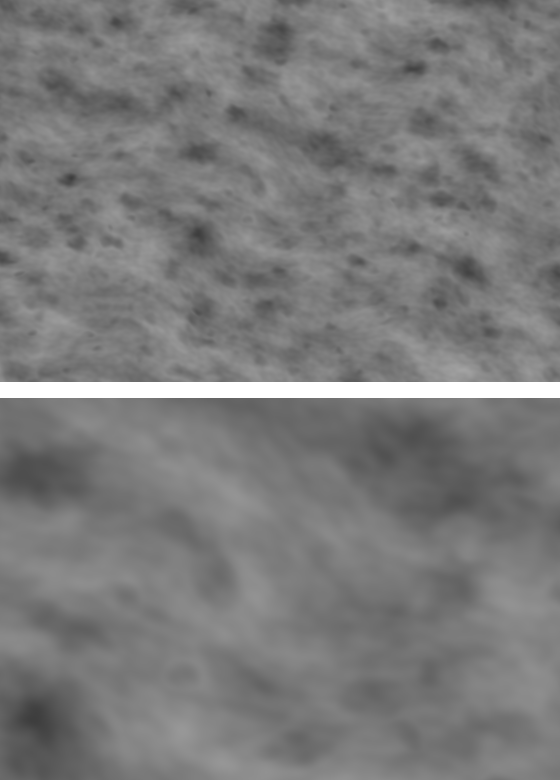
Top, the full canvas; bottom, a detail of the centre.
This texture is drawn by a Shadertoy shader. Its source:

```glsl
// Soft grey weathered relief: slanted, stretched streaks from layered
// gradient noise, meandered by sines, with soft dark pits scattered
// by cellular loops at two sizes.

const float BASE_GREY = 0.502;
const float STREAK_CONTRAST = 0.135;
const float SLANT = -0.27;   // streak direction in radians
const int OCTAVES = 5;

vec3 hash3(vec2 cell, float seed) {
    vec3 h = fract(vec3(cell.xyx + seed) * vec3(0.1031, 0.1030, 0.0973));
    h += dot(h, h.yzx + 33.33);
    return fract((h.xxy + h.yzz) * h.zyx);
}

// Slope contribution of one lattice corner
float corner(vec2 cell, vec2 offset, float seed) {
    float angle = 6.2832 * hash3(cell, seed).x;
    return dot(vec2(cos(angle), sin(angle)), offset);
}

float gradientNoise(vec2 p, float seed) {
    vec2 i = floor(p), f = p - i;
    vec2 u = f * f * f * (f * (f * 6.0 - 15.0) + 10.0);
    vec2 e = vec2(1.0, 0.0);
    float low = mix(corner(i, f, seed), corner(i + e, f - e, seed), u.x);
    float high = mix(corner(i + e.yx, f - e.yx, seed),
                     corner(i + e.xx, f - e.xx, seed), u.x);
    return mix(low, high, u.y);
}

// Octaves grow rounder as they get finer
float streaks(vec2 p, vec2 frequency) {
    float sum = 0.0, amplitude = 1.0;
    for (int k = 0; k < OCTAVES; k++) {
        sum += amplitude * gradientNoise(p * frequency, 17.0 + 31.0 * float(k));
        frequency *= vec2(2.1, 1.8);
        amplitude *= 0.7;
    }
    return sum;
}

// One soft round pit per cell, with random place, size and depth
float pits(vec2 p, float seed) {
    vec2 cell = floor(p);
    float sum = 0.0;
    for (int y = -1; y <= 1; y++)
    for (int x = -1; x <= 1; x++) {
        vec2 id = cell + vec2(x, y);
        vec3 h = hash3(id, seed);
        float radius = mix(0.4, 0.85, hash3(id, seed + 7.0).y);
        vec2 d = (p - id - h.xy) / radius;
        float falloff = max(1.0 - dot(d, d), 0.0);
        sum += h.z * h.z * h.z * falloff * falloff;
    }
    return sum;
}

vec2 rotate(vec2 p, float angle) {
    float c = cos(angle), s = sin(angle);
    return vec2(c * p.x + s * p.y, c * p.y - s * p.x);
}

// Layered sines let the streaks wander gently
vec2 meander(vec2 p) {
    return p + 0.012 * vec2(sin(13.0 * p.y + 4.0 * p.x),
                            sin(9.0 * p.x + 2.0) + 0.5 * sin(21.0 * p.x - 7.0 * p.y));
}

void mainImage(out vec4 fragColor, in vec2 fragCoord) {
    vec2 p = fragCoord / iResolution.y;
    vec2 q = meander(rotate(p, SLANT)) + 5.0;

    float grey = BASE_GREY + STREAK_CONTRAST * streaks(q, vec2(2.6, 7.0));

    // Ragged pit outlines: shift the lookup with fine noise
    vec2 ragged = q + 0.012 * vec2(gradientNoise(q * 34.0, 3.0),
                                   gradientNoise(q * 34.0, 9.0));
    grey -= 0.16 * pits(ragged * vec2(10.0, 16.0), 41.0);
    grey -= 0.08 * pits(ragged * vec2(25.0, 34.0), 83.0);

    fragColor = vec4(vec3(clamp(grey, 0.0, 1.0)), 1.0);
}
```
